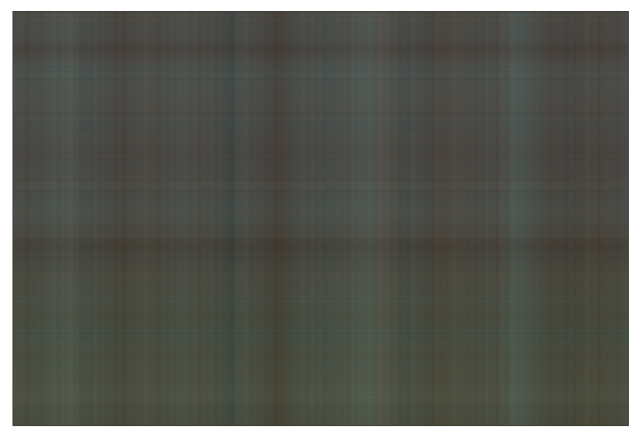
This texture is drawn by a Shadertoy shader. Its source:

```glsl
const vec3 PAPER = vec3(1.0);
const vec3 CLOTH = vec3(0.288, 0.298, 0.262);
const vec3 EDGE_SHADE = vec3(0.20, 0.20, 0.18);
const vec3 COOL_TINT = vec3(-0.014, 0.006, 0.010);   // green-grey against brown
const vec3 LOW_TINT = vec3(-0.003, 0.004, -0.014);   // olive towards the foot
const vec2 PANEL_MIN = vec2(0.0195, 0.027);
const vec2 PANEL_MAX = vec2(0.9825, 0.975);
const vec2 THREADS = vec2(74.0, 100.0);              // fine threads across and down
const float EDGE_WIDTH = 0.002;
const float THREAD_DEPTH = 0.007;
const float STREAK_DEPTH = 0.014;
const float BAND_DEPTH = 0.026;
const int OCTAVES = 4;

// Broad bands: centre, half width, strength
const vec3 WARP_BANDS[7] = vec3[7](
    vec3(0.085, 0.030, 0.9), vec3(0.180, 0.028, -0.7), vec3(0.425, 0.026, -1.2),
    vec3(0.575, 0.030, 1.2), vec3(0.690, 0.030, -0.5), vec3(0.825, 0.025, 0.8),
    vec3(0.900, 0.045, -0.9));
const vec3 WEFT_BANDS[6] = vec3[6](
    vec3(0.080, 0.045, 0.6), vec3(0.425, 0.040, -1.0), vec3(0.530, 0.030, 0.3),
    vec3(0.660, 0.030, -0.5), vec3(0.820, 0.060, 0.5), vec3(0.905, 0.025, -0.6));

float slope(float cell, float seed) {
    return 2.0 * fract(sin(cell * 127.1 + seed * 311.7) * 4375.85) - 1.0;
}

// One-dimensional gradient noise, about -1 to 1
float gradientNoise(float x, float seed) {
    float cell = floor(x);
    float f = x - cell;
    float blend = f * f * f * (f * (f * 6.0 - 15.0) + 10.0);
    return 2.0 * mix(slope(cell, seed) * f, slope(cell + 1.0, seed) * (f - 1.0), blend);
}

// Layered streaks along one axis
float streaks(float x, float frequency, float seed) {
    float sum = 0.0;
    float weight = 1.0;
    for (int i = 0; i < OCTAVES; i++) {
        sum += weight * gradientNoise(x * frequency, seed + float(i));
        frequency *= 2.1;
        weight *= 0.8;
    }
    return sum;
}

// Regular threads whose strength and spacing wander
float threads(float x, float count, float seed) {
    float wander = 0.3 * gradientNoise(x * count * 0.3, seed);
    float strength = 0.7 + 0.6 * gradientNoise(x * count * 0.5, seed + 5.0);
    return strength * cos(6.28319 * (x * count + wander));
}

float softBand(float x, vec3 band) {
    float d = (x - band.x) / band.y;
    return band.z * exp(-d * d);
}

vec3 clothColor(vec2 p) {
    float bands = 0.0;
    for (int i = 0; i < WARP_BANDS.length(); i++) bands += softBand(p.x, WARP_BANDS[i]);
    for (int i = 0; i < WEFT_BANDS.length(); i++) bands += softBand(p.y, WEFT_BANDS[i]);

    float streak = streaks(p.x, 13.0, 3.0) + 0.65 * streaks(p.y, 17.0, 19.0);
    float weave = threads(p.x, THREADS.x, 31.0) + 0.8 * threads(p.y, THREADS.y, 47.0);
    float tint = 0.6 * bands + streaks(p.x, 9.0, 61.0) + 0.8 * streaks(p.y, 7.0, 83.0);

    float light = BAND_DEPTH * bands + STREAK_DEPTH * streak + THREAD_DEPTH * weave;
    vec3 color = CLOTH * (1.0 + light / CLOTH.g);
    color += COOL_TINT * clamp(tint, -1.5, 1.5);
    return color + LOW_TINT * (1.0 - 2.0 * smoothstep(0.1, 0.7, p.y));
}

void mainImage(out vec4 fragColor, in vec2 fragCoord) {
    vec2 uv = fragCoord / iResolution.xy;
    float aspect = iResolution.x / iResolution.y;
    float pixel = 1.0 / iResolution.y;

    // Signed distance to the panel, in canvas heights
    vec2 halfSize = 0.5 * (PANEL_MAX - PANEL_MIN);
    vec2 offset = abs(uv - PANEL_MIN - halfSize) - halfSize;
    float panel = max(offset.x * aspect, offset.y);

    // Cloth, thin dark rim and surrounding margin
    vec3 color = clothColor((uv - PANEL_MIN) / (PANEL_MAX - PANEL_MIN));
    float rim = smoothstep(-pixel, pixel, panel + EDGE_WIDTH);
    color = mix(color, EDGE_SHADE, 0.7 * rim);
    color = mix(color, PAPER, smoothstep(-0.5 * pixel, 0.5 * pixel, panel));
    fragColor = vec4(color, 1.0);
}
```
